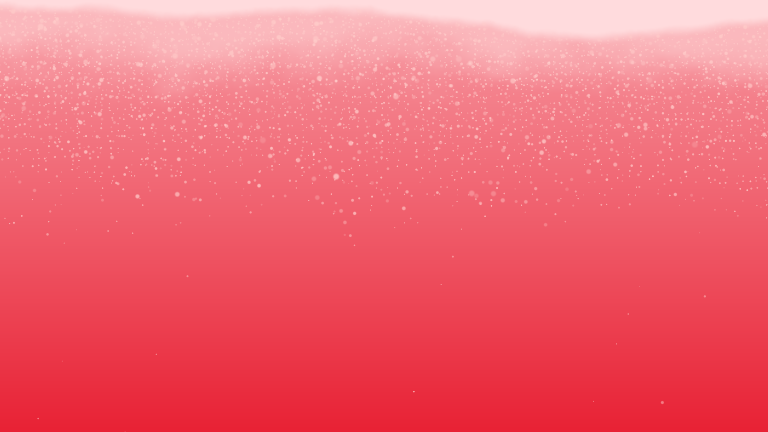
Write a Shadertoy shader that draws this background.

```glsl
// Pale snow bank and mist drifting down as soft flakes over a crimson gradient.

const vec3 CRIMSON = vec3(0.91, 0.13, 0.205);
const vec3 ROSE    = vec3(0.96, 0.535, 0.575);
const vec3 MIST    = vec3(0.985, 0.74, 0.755);
const vec3 SNOW    = vec3(1.0, 0.86, 0.867);
const vec3 FLAKE   = vec3(1.0, 0.80, 0.79);

const float ROSE_HEIGHT  = 0.85;  // where the gradient reaches ROSE
const float MIST_START   = 0.06;  // depths are measured down from the top
const float MIST_END     = 0.22;
const float MIST_BILLOW  = 0.15;
const float BANK_BLUR    = 0.016;
const float FLAKE_START  = 0.10;
const float FLAKE_END    = 0.57;
const float FLAKE_CHANCE = 0.75;
const int   FLAKE_LAYERS = 5;
const float FIRST_CELLS  = 22.0;  // cells per canvas height, coarsest layer
const float CELL_GROWTH  = 1.36;

float hash(vec2 p) {
    return fract(sin(dot(p, vec2(127.1, 311.7))) * 43758.5);
}

float noise(vec2 p) {
    vec2 i = floor(p), f = fract(p);
    f = f * f * (3.0 - 2.0 * f);
    return mix(mix(hash(i), hash(i + vec2(1, 0)), f.x),
               mix(hash(i + vec2(0, 1)), hash(i + vec2(1, 1)), f.x), f.y);
}

float fbm(vec2 p) {
    float sum = 0.0, gain = 0.5;
    for (int i = 0; i < 5; i++) {
        sum += gain * noise(p);
        p = mat2(1.6, 1.2, -1.2, 1.6) * p + 7.3;
        gain *= 0.5;
    }
    return sum;
}

float bump(float x, float centre, float width) {
    float d = (x - centre) / width;
    return exp(-d * d);
}

// Depth of the snow bank's lower edge across the canvas
float bankDepth(float x) {
    return 0.02 + 0.068 * bump(x, 0.79, 0.22) + 0.02 * bump(x, 0.24, 0.08);
}

// Coverage by one grid of jittered flakes; p is in canvas heights
float flakeLayer(vec2 p, float cells, float seed, float pixel) {
    vec2 shift = vec2(0.37, 0.61) * seed;
    vec2 grid = p * cells + shift;
    vec2 id = floor(grid);
    vec2 key = id + seed * 17.0;
    vec2 jitter = vec2(hash(key), hash(key + 41.3));
    vec2 centre = (id + 0.23 + 0.54 * jitter - shift) / cells;

    float limit = FLAKE_END + 0.10 * (noise(vec2(centre.x * 5.0, seed)) - 0.5);
    float chance = FLAKE_CHANCE * (1.0 - smoothstep(FLAKE_START, limit, 1.0 - centre.y));
    float present = step(hash(key + 73.9), chance);

    float sizePick = hash(key + 19.7);
    float radius = mix(0.06, 0.19, sizePick * sizePick) / cells;
    float strength = mix(0.2, 0.8, hash(key + 57.1));
    float disc = 1.0 - smoothstep(radius * 0.45, radius + 0.6 * pixel, length(p - centre));
    return present * strength * disc;
}

void mainImage(out vec4 fragColor, in vec2 fragCoord) {
    vec2 uv = fragCoord / iResolution.xy;
    vec2 p = fragCoord / iResolution.y;
    float depth = 1.0 - uv.y;
    float pixel = 1.0 / iResolution.y;

    // Background gradient
    vec3 color = mix(CRIMSON, ROSE, min(uv.y / ROSE_HEIGHT, 1.06));

    // Billowing mist beneath the bank
    float billow = fbm(p * vec2(6.0, 8.0) + 3.1) - 0.5;
    float droop = 0.03 * (bump(uv.x, 0.22, 0.08) + bump(uv.x, 0.92, 0.06));
    float mist = 1.0 - smoothstep(MIST_START, MIST_END, depth - droop + MIST_BILLOW * billow);
    color = mix(color, MIST, 0.9 * mist);

    // Soft-edged snow bank
    float ripple = 0.022 * (fbm(p * 13.0) - 0.5);
    float below = depth - bankDepth(uv.x) + ripple;
    float bank = 1.0 - smoothstep(-BANK_BLUR, BANK_BLUR, below);
    color = mix(color, SNOW, bank);

    // Scattered flakes, coarse to fine
    float cells = FIRST_CELLS;
    for (int i = 0; i < FLAKE_LAYERS; i++) {
        float flakes = flakeLayer(p, cells, float(i) + 1.0, pixel);
        color = mix(color, FLAKE, flakes * (1.0 - bank));
        cells *= CELL_GROWTH;
    }

    fragColor = vec4(color, 1.0);
}
```
